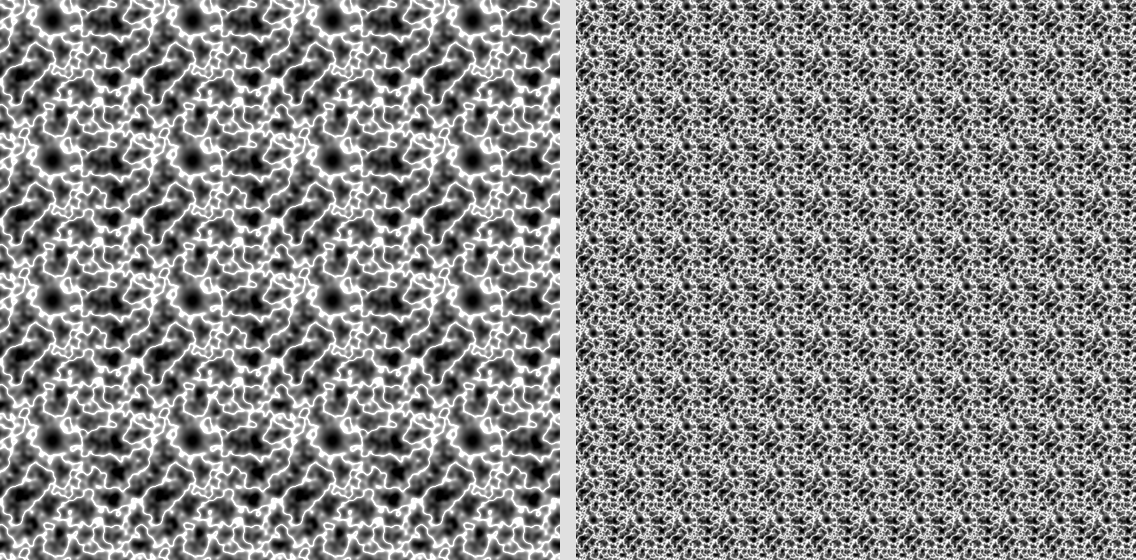
Left: one tile. Right: repeated 3 by 3.
A WebGL 2 fragment shader for this texture:

```glsl
#version 300 es
precision highp float;
// Web of white veins over smoky grey, in identical square tiles.
// A sum of sines with whole wave numbers gives a field that wraps; its
// zero contours become bright veins and its far values sink to black.

uniform vec2 u_resolution;
out vec4 fragColor;

const float TAU = 6.2831853;
const float REPEATS = 4.0;            // tiles across and down
const int WAVES = 96;                 // sines summed per tile
const float WAVE_MIN = 2.2;           // coarsest wave number
const float WAVE_MAX = 22.0;          // finest wave number
const float ROUGHNESS = 0.85;         // amplitude falls as frequency^-ROUGHNESS
const float GOLDEN_ANGLE = 2.3999632;
const vec2 HOLLOW_CENTER = vec2(0.375, 0.854);
const float HOLLOW_RADIUS = 0.135;    // in tiles
const float HOLLOW_DEPTH = 2.6;
const float GREY_TOP = 1.05;          // brightness at the foot of a vein
const float GREY_FALL = 0.68;         // darkening away from veins
const float VEIN_WIDTH = 0.2;         // in field units
const float VEIN_GLOW = 0.35;
const vec3 BLACK = vec3(0.0);
const vec3 WHITE = vec3(1.0);

float hash(float n) {
    return fract(sin(n * 12.9898 + 4.137) * 4375.85);
}

// Layered sines, scaled to unit variance
float smokeField(vec2 p) {
    float sum = 0.0;
    float power = 0.0;
    for (int i = 0; i < WAVES; i++) {
        float n = float(i);
        float frequency = WAVE_MIN * pow(WAVE_MAX / WAVE_MIN, n / float(WAVES));
        float angle = n * GOLDEN_ANGLE;
        vec2 wave = round(frequency * vec2(cos(angle), sin(angle)));
        float amplitude = pow(frequency, -ROUGHNESS);
        sum += amplitude * cos(TAU * (dot(wave, p) + hash(n)));
        power += 0.5 * amplitude * amplitude;
    }
    return sum * inversesqrt(power);
}

// One large dark hollow ringed by a vein; the distance wraps with the tile
float addHollow(float field, vec2 p) {
    vec2 wrapped = 1.0 - cos(TAU * (p - HOLLOW_CENTER));
    float distance2 = 2.0 * (wrapped.x + wrapped.y) / (TAU * TAU);
    float u = distance2 / (HOLLOW_RADIUS * HOLLOW_RADIUS);
    return mix(field, HOLLOW_DEPTH * (1.0 - u), exp(-u));
}

// Steep and white near zero, slow fade to black beyond
float veinTone(float field) {
    float away = abs(field);
    float glow = VEIN_GLOW * exp(-away * away / (VEIN_WIDTH * VEIN_WIDTH));
    return clamp(GREY_TOP - GREY_FALL * sqrt(away) + glow, 0.0, 1.0);
}

void main() {
    vec2 tile = fract(gl_FragCoord.xy / u_resolution * REPEATS);
    float field = addHollow(smokeField(tile), tile);
    fragColor = vec4(mix(BLACK, WHITE, veinTone(field)), 1.0);
}
```
